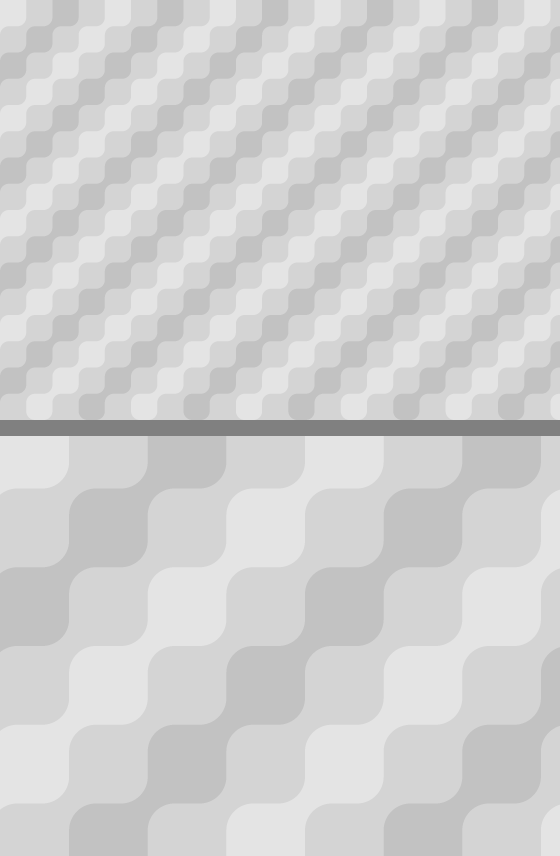
Top: the whole. Bottom: its middle third, enlarged.
Give the GLSL for this pattern, as a WebGL 2 fragment shader.

```glsl
#version 300 es
precision highp float;
// Diagonal grey stripes rising to the right, built from cells with two rounded corners.

uniform vec2 u_resolution;
out vec4 fragColor;

const float ROWS = 16.0;
const vec2 CELL = vec2(0.06241, 0.0625);  // cell size, in canvas heights
const float RADIUS = 0.34;                // corner radius, in cells
const int SAMPLES = 4;                    // antialiasing samples per axis

const vec3 LIGHT = vec3(0.894);
const vec3 MIDDLE = vec3(0.831);
const vec3 DARK = vec3(0.761);

// The stripes cycle through light, middle, dark, middle
vec3 stripeColor(float index) {
    float phase = mod(index, 4.0);
    if (phase < 0.5) return LIGHT;
    return abs(phase - 2.0) < 0.5 ? DARK : MIDDLE;
}

// True where a rounded corner at the origin is cut away
bool isCut(vec2 fromCorner, float radius) {
    vec2 q = radius - fromCorner;
    return min(q.x, q.y) > 0.0 && length(q) > radius;
}

// Colour at a point in cells, counted from the upper left
vec3 pattern(vec2 p, float rows, float radius) {
    vec2 cell = floor(p);
    vec2 f = p - cell;
    float stripe = cell.x + cell.y;
    bool cutUpperLeft = isCut(f, radius);
    bool cutLowerRight = isCut(1.0 - f, radius);
    bool cutLowerLeft = isCut(vec2(f.x, 1.0 - f.y), radius);

    // The last row ends in free, rounded feet on the middle tone
    if (cell.y > rows - 1.5 && (cutLowerLeft || cutLowerRight)) return MIDDLE;

    // Elsewhere a cut corner joins the neighbouring stripe
    if (cutUpperLeft && cell.y > 0.5) stripe -= 1.0;
    if (cutLowerRight) stripe += 1.0;
    return stripeColor(stripe);
}

void main() {
    // Average a grid of samples inside each pixel
    vec3 color = vec3(0.0);
    for (int j = 0; j < SAMPLES; j++) {
        for (int i = 0; i < SAMPLES; i++) {
            vec2 offset = (vec2(i, j) + 0.5) / float(SAMPLES) - 0.5;
            vec2 uv = (gl_FragCoord.xy + offset) / u_resolution.y;
            vec2 p = vec2(uv.x, 1.0 - uv.y) / CELL;
            color += pattern(p, ROWS, RADIUS);
        }
    }
    fragColor = vec4(color / float(SAMPLES * SAMPLES), 1.0);
}
```
